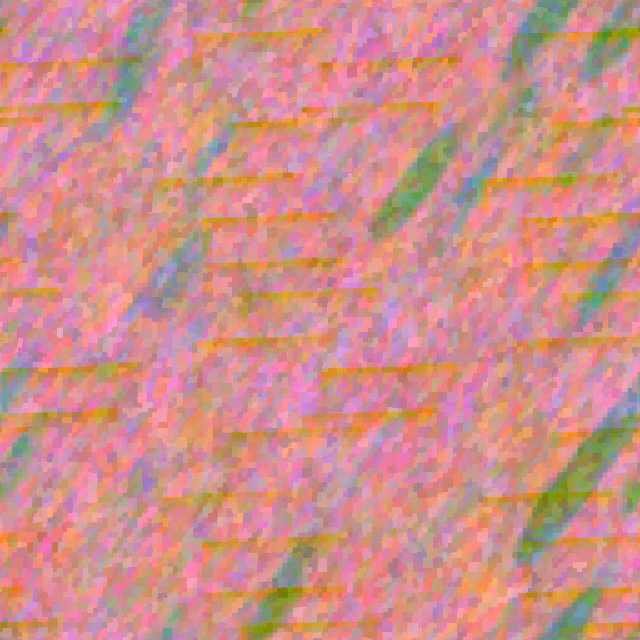
Give the GLSL for this pattern, as a WebGL 2 fragment shader.

```glsl
#version 300 es
precision highp float;
// Weathered masonry in pink, lilac and orange: a block of four stone courses,
// repeated 2 x 2, under slanted paint strokes that differ over the whole canvas.
// Strokes and flakes sit on wrapped cell grids, so the canvas tiles.

#define REPEATS 2.0         // stone blocks across and down
#define GRAIN 128.0         // chunky grain cells across
#define WARP 0.022          // vertical drift of the courses
#define LEDGE_SLOPE 0.05    // rise of each ledge to the right
#define LEDGE_SIZE 0.024    // thickness of the orange ledge line
#define LEDGE_LENGTH 0.46
#define COOL_AMOUNT 0.36    // strength of the blue-green strokes
#define BASE_PINK vec3(0.85, 0.57, 0.60)
#define ORANGE vec3(0.83, 0.56, 0.14)
#define LILAC vec3(0.81, 0.54, 0.82)

uniform vec2 u_resolution;
out vec4 fragColor;

const float TAU = 6.2831853;
const vec2 SLANT = vec2(0.6, 0.8);
const vec2 UPRIGHT = vec2(0.0, 1.0);

// Two ledges per course: start x and drop below the course line, twice
const vec4 COURSES[4] = vec4[4](
    vec4(0.60, 0.00, 0.00, 0.09),
    vec4(0.72, 0.03, 0.94, -0.02),
    vec4(0.50, -0.03, 0.63, 0.10),
    vec4(0.64, 0.00, 0.75, 0.10));

vec3 hash3(vec2 cell, float seed) {
    uvec3 v = uvec3(cell, seed) * 1664525u + 1013904223u;
    for (int i = 0; i < 2; i++) {
        v.x += v.y * v.z;
        v.y += v.z * v.x;
        v.z += v.x * v.y;
        v ^= v >> 16u;
    }
    return vec3(v & 65535u) / 65535.0;
}

// Signed random colours around jittered points, wrapping every unit.
// Returns scattered strokes (crisp = false) or adjoining flakes (crisp = true).
vec3 cellular(vec2 p, vec2 cells, vec2 along, vec2 size, float seed, bool crisp) {
    vec2 g = p * cells;
    vec2 home = floor(g);
    vec2 across = vec2(-along.y, along.x);
    vec3 sum = vec3(0.0);
    float total = 1e-30;
    for (int j = -2; j <= 2; j++) {
        for (int i = -2; i <= 2; i++) {
            vec2 cell = home + vec2(i, j);
            vec2 id = mod(cell, cells);
            vec2 d = g - cell - hash3(id, seed).xy;
            vec2 e = vec2(dot(d, along), dot(d, across)) / size;
            float r2 = dot(e, e);
            float weight = crisp ? exp(-16.0 * r2) : exp(-r2 * r2);
            sum += weight * (2.0 * hash3(id, seed + 50.0) - 1.0);
            total += weight;
        }
    }
    return crisp ? sum / total : sum;
}

// Orange ledges in x, lilac stone faces in y; q runs downward
vec2 masonry(vec2 q) {
    vec2 paint = vec2(0.0);
    for (int k = 0; k < 8; k++) {
        vec4 course = COURSES[k / 2];
        vec2 start = (k % 2 == 0) ? course.xy : course.zw;
        start.y += 0.09 + 0.25 * float(k / 2);
        vec2 l = fract(q - start + vec2(0.1, 0.2)) - vec2(0.1, 0.2);
        l.y += LEDGE_SLOPE * l.x;
        float below = max(l.y, 0.0);
        float edge = smoothstep(-0.008, 0.004, l.y);
        float span = smoothstep(-0.006, 0.006, l.x)
                   * (1.0 - smoothstep(LEDGE_LENGTH - 0.05, LEDGE_LENGTH, l.x));
        float line = exp(-pow(below / LEDGE_SIZE, 2.0));
        float shade = exp(-below / 0.08);
        float side = (1.0 - smoothstep(0.025, 0.04, l.x))
                   * (1.0 - smoothstep(0.08, 0.15, l.y));
        float face = smoothstep(0.03, 0.06, l.y)
                   * (1.0 - smoothstep(0.11, 0.17, l.y));
        float rim = smoothstep(LEDGE_LENGTH - 0.02, LEDGE_LENGTH, l.x)
                  * (1.0 - smoothstep(LEDGE_LENGTH + 0.02, LEDGE_LENGTH + 0.03, l.x));
        float ledge = edge * span * max(0.5 * line + 0.42 * shade, 0.55 * side);
        paint = max(paint, vec2(ledge, face * max(0.35 * span, 0.8 * rim)));
    }
    return paint;
}

void main() {
    vec2 uv = gl_FragCoord.xy / u_resolution;

    // Soft-edged square grain
    vec2 g = uv * GRAIN;
    vec2 p = (floor(g) + smoothstep(0.25, 0.75, fract(g))) / GRAIN;

    // Repeating block, drifting gently over the canvas
    float down = 1.0 - p.y;
    vec2 q = REPEATS * vec2(p.x, down);
    q.y += WARP * sin(TAU * (down - 0.3125));
    vec2 stone = masonry(q);
    vec3 patches = cellular(q, vec2(6.0), UPRIGHT, vec2(0.8, 0.5), 1.0, false);
    vec3 columns = cellular(q, vec2(30.0, 7.0), UPRIGHT, vec2(1.0), 4.0, true);

    // Strokes and flakes across the whole canvas
    vec3 broad = cellular(p, vec2(8.0), SLANT, vec2(1.2, 0.24), 2.0, false);
    vec3 thin = cellular(p, vec2(32.0), SLANT, vec2(1.6, 0.4), 3.0, true);
    vec3 daubs = cellular(p, vec2(72.0), SLANT, vec2(0.65, 0.5), 5.0, true);

    // Stone colours, worn unevenly
    float wear = clamp(1.0 + 0.4 * broad.z + 0.15 * columns.x, 0.5, 1.3);
    vec3 color = BASE_PINK + patches * vec3(0.05, 0.02, 0.10);
    color += columns * vec3(0.04, 0.02, 0.07);
    color = mix(color, LILAC, 0.65 * stone.y);
    color = mix(color, ORANGE, min(stone.x * wear, 0.95));

    // Blue-green strokes, slanted streaks, then fine mottling
    float cool = smoothstep(0.2, 0.95, broad.x + 0.15 * thin.y);
    color += cool * vec3(-COOL_AMOUNT, 0.0, 0.02 + 0.25 * broad.y);
    float streaked = 0.6 + 0.4 * smoothstep(-0.3, 0.4, broad.y);
    color += streaked * thin * vec3(0.10, 0.05, 0.10);
    color += daubs * vec3(0.10, 0.07, 0.11);
    fragColor = vec4(clamp(color, 0.0, 1.0), 1.0);
}
```
